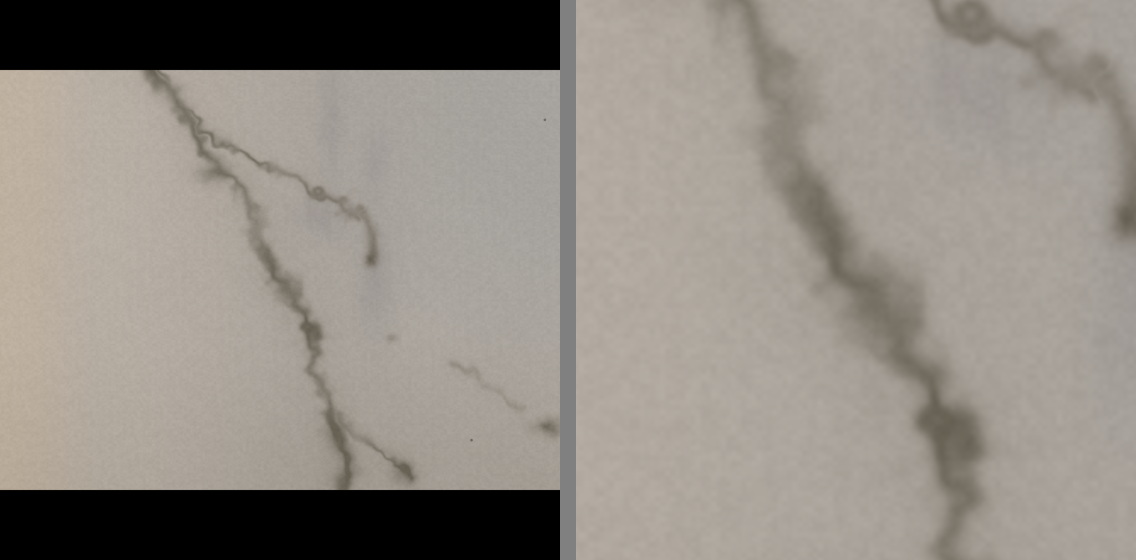
Left: the whole. Right: its middle third, enlarged.
A WebGL 1 fragment shader for this texture:

```glsl
precision highp float;
uniform vec2 u_resolution;

float hash(vec2 p) {
  return fract(sin(dot(p, vec2(127.1, 311.7))) * 43758.5453);
}

float noise(vec2 p) {
  vec2 i = floor(p), f = fract(p);
  f = f * f * (3.0 - 2.0 * f);
  return mix(mix(hash(i), hash(i + vec2(1.0, 0.0)), f.x),
             mix(hash(i + vec2(0.0, 1.0)), hash(i + 1.0), f.x), f.y);
}

float fbm(vec2 p) {
  float sum = 0.0, amp = 0.5;
  for (int i = 0; i < 4; i++) {
    sum += amp * noise(p);
    p = mat2(1.6, 1.2, -1.2, 1.6) * p + 7.3;
    amp *= 0.5;
  }
  return sum / 0.9375;
}

// Soft, ragged vein from a to b, bowed sideways, with a faint halo
float vein(vec2 p, vec2 a, vec2 b, float bow, float width, float ragged) {
  float len = distance(a, b);
  vec2 dir = (b - a) / len;
  vec2 q = vec2(dot(p - a, dir), dot(p - a, vec2(-dir.y, dir.x)));
  float t = clamp(q.x / len, 0.0, 1.0);
  q.y -= bow * sin(3.14159 * t);
  q.y += ragged * (fbm(p * 13.0 + a * 31.0) - 0.5);
  q.y += 0.35 * ragged * (noise(p * 65.0) - 0.5);
  float d = length(vec2(q.x - t * len, q.y));
  float w = width * (0.55 + 0.9 * noise(p * 24.0 + b * 17.0));
  float strength = 0.45 + 0.65 * noise(p * 17.0 + a * 9.0);
  return strength * (0.8 * exp(-d * d / (w * w)) + 0.24 * exp(-d / (2.2 * width)));
}

// Cloudy stain with a broken outline
float stain(vec2 p, vec2 center, vec2 size) {
  vec2 q = p - center + 0.02 * (vec2(fbm(p * 35.0), fbm(p * 35.0 + 19.0)) - 0.5);
  q /= size;
  return exp(-dot(q, q)) * (0.5 + 0.8 * fbm(p * 45.0));
}

void main() {
  vec2 p = gl_FragCoord.xy / u_resolution;

  // Stone lit warm from the left, cooler to the upper right
  vec3 stone = mix(vec3(0.75, 0.695, 0.63), vec3(0.715, 0.68, 0.64), smoothstep(0.0, 0.2, p.x));
  stone = mix(stone, vec3(0.668, 0.643, 0.612), smoothstep(0.15, 0.58, p.x));
  stone += vec3(-0.012, 0.0, 0.012) * smoothstep(0.4, 1.0, p.x) * smoothstep(0.2, 0.7, p.y);
  stone -= vec3(0.03, 0.03, 0.033) * (1.0 - smoothstep(0.1, 0.45, p.y));
  stone += 0.025 * (fbm(p * 5.0) - 0.5);

  // Pale violet clouding beside the branch
  float cloud = stain(p, vec2(0.67, 0.71), vec2(0.022, 0.05))
              + stain(p, vec2(0.59, 0.79), vec2(0.02, 0.1))
              + stain(p, vec2(0.67, 0.49), vec2(0.03, 0.09))
              + stain(p, vec2(0.57, 0.61), vec2(0.05, 0.04));
  stone -= vec3(0.034, 0.036, 0.022) * cloud;

  // Main vein, upper branch with its hook, and lower forks
  float dark = vein(p, vec2(0.252, 0.89), vec2(0.618, 0.11), 0.07, 0.0125, 0.045);
  dark = max(dark, 0.85 * vein(p, vec2(0.265, 0.88), vec2(0.645, 0.618), -0.03, 0.008, 0.05));
  dark = max(dark, 0.75 * vein(p, vec2(0.645, 0.618), vec2(0.666, 0.535), 0.006, 0.009, 0.03));
  dark = max(dark, 0.7 * vein(p, vec2(0.6, 0.255), vec2(0.735, 0.15), 0.0, 0.008, 0.035));
  dark = max(dark, 0.35 * vein(p, vec2(0.81, 0.35), vec2(0.93, 0.27), 0.01, 0.008, 0.04));

  // Clots where pigment gathers
  dark += 0.4 * stain(p, vec2(0.375, 0.69), vec2(0.03, 0.018));
  dark += 0.35 * stain(p, vec2(0.6, 0.225), vec2(0.018, 0.035));
  dark += 0.4 * stain(p, vec2(0.665, 0.54), vec2(0.012, 0.016));
  dark += 0.55 * stain(p, vec2(0.72, 0.155), vec2(0.018, 0.022));
  dark += 0.75 * stain(p, vec2(0.982, 0.237), vec2(0.026, 0.015));
  dark += 0.35 * stain(p, vec2(0.7, 0.394), vec2(0.009, 0.008));
  vec3 color = mix(stone, vec3(0.40, 0.375, 0.325), clamp(dark, 0.0, 0.95));

  // Fine surface grain and two tiny specks
  color += 0.022 * (noise(p * 190.0) - 0.5) + 0.02 * (noise(p * 330.0 + 5.0) - 0.5);
  float speck = min(distance(p, vec2(0.973, 0.786)), distance(p, vec2(0.842, 0.214)));
  color -= 0.22 * (1.0 - smoothstep(0.001, 0.0035, speck));

  // Black bands above and below
  float edge = 0.7 / u_resolution.y;
  color *= 1.0 - smoothstep(0.375 - edge, 0.375 + edge, abs(p.y - 0.5));
  gl_FragColor = vec4(color, 1.0);
}
```
